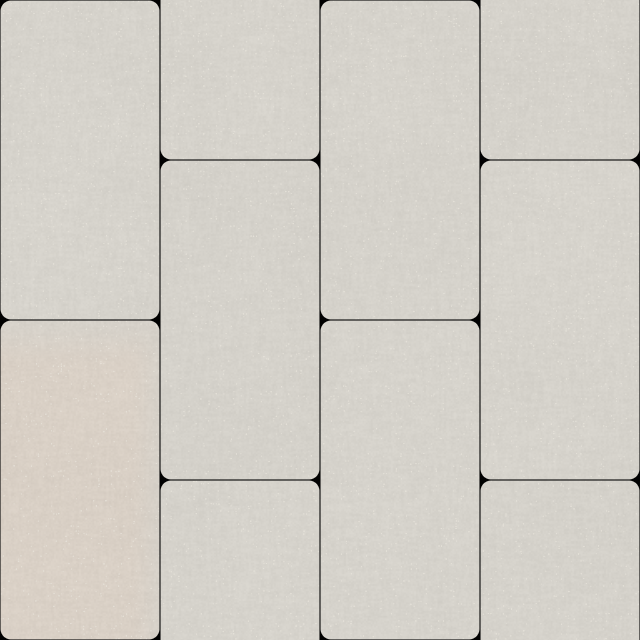
Write a WebGL 2 fragment shader that draws this pattern.

```glsl
#version 300 es
precision highp float;

uniform vec2 u_resolution;
out vec4 outColor;

const vec2 TILE_COUNT = vec2(4.0, 2.0);
const float CORNER_RADIUS = 0.0165;
const float HALF_GAP = 0.00085;

const vec3 STONE = vec3(0.836, 0.824, 0.796);
const vec3 WARM_STONE = vec3(0.852, 0.816, 0.775);
const vec3 FLECK = vec3(0.91, 0.895, 0.86);
const vec3 GAP = vec3(0.005);

float hash(vec2 p, float seed) {
    vec3 q = fract(vec3(p.xyx + seed * 17.3) * vec3(0.1031, 0.1030, 0.0973));
    q += dot(q, q.yzx + 33.33);
    return fract((q.x + q.y) * q.z);
}

// Value noise that wraps after a whole number of cells
float wrappedNoise(vec2 uv, vec2 cells, float seed) {
    vec2 p = uv * cells;
    vec2 cell = floor(p);
    vec2 f = fract(p);
    f = f * f * (3.0 - 2.0 * f);
    vec2 lo = mod(cell, cells);
    vec2 hi = mod(cell + 1.0, cells);
    float bottom = mix(hash(lo, seed), hash(vec2(hi.x, lo.y), seed), f.x);
    float top = mix(hash(vec2(lo.x, hi.y), seed), hash(hi, seed), f.x);
    return mix(bottom, top, f.y);
}

float roundedBox(vec2 p, vec2 halfSize, float radius) {
    vec2 q = abs(p) - halfSize + radius;
    return length(max(q, 0.0)) + min(max(q.x, q.y), 0.0) - radius;
}

// Sparse round flecks, one candidate per cell
float flecks(vec2 uv, float cells, float density, float seed) {
    vec2 p = uv * cells;
    vec2 cell = mod(floor(p), cells);
    vec2 center = 0.3 + 0.4 * vec2(hash(cell, seed), hash(cell, seed + 1.0));
    float present = step(1.0 - density, hash(cell, seed + 2.0));
    float dotMask = 1.0 - smoothstep(0.1, 0.5, length(fract(p) - center));
    return present * dotMask * mix(0.4, 1.0, hash(cell, seed + 3.0));
}

// Fine crossed threads plus grain, centered on zero
float weave(vec2 uv) {
    float vertical = wrappedNoise(uv, vec2(256.0, 48.0), 1.0) - 0.5;
    float horizontal = wrappedNoise(uv, vec2(48.0, 256.0), 2.0) - 0.5;
    float grain = wrappedNoise(uv, vec2(384.0), 3.0) - 0.5;
    return 0.014 * vertical + 0.014 * horizontal + 0.022 * grain;
}

// Warm tint that fades toward the upper and right edges of a tile
float warmth(vec2 local, vec2 tileId) {
    float chosen = 1.0 - step(0.5, tileId.x + tileId.y);
    float fade = smoothstep(1.0, 0.85, local.y) * smoothstep(1.05, 0.8, local.x);
    return chosen * mix(0.25, 1.0, fade);
}

vec3 stoneSurface(vec2 uv, vec2 local, vec2 tileId) {
    vec3 color = mix(STONE, WARM_STONE, warmth(local, tileId));
    color += 0.006 * (hash(tileId, 8.0) - 0.5);
    color += 0.008 * (wrappedNoise(uv, vec2(10.0), 4.0) - 0.5);
    color += weave(uv);
    return mix(color, FLECK, 0.8 * flecks(uv, 256.0, 0.06, 5.0));
}

void main() {
    vec2 uv = gl_FragCoord.xy / u_resolution;

    // Upright tiles, every other column shifted by half a tile
    vec2 grid = uv * TILE_COUNT;
    float column = floor(grid.x);
    grid.y += 0.5 * mod(column, 2.0);
    vec2 tileId = vec2(column, mod(floor(grid.y), TILE_COUNT.y));
    vec2 local = fract(grid);

    // Rounded tile outline over the dark gap
    vec2 tileSize = 1.0 / TILE_COUNT;
    float edge = roundedBox((local - 0.5) * tileSize, 0.5 * tileSize - HALF_GAP, CORNER_RADIUS);
    float gapMask = clamp(edge * min(u_resolution.x, u_resolution.y) + 0.5, 0.0, 1.0);

    vec3 color = mix(stoneSurface(uv, local, tileId), GAP, gapMask);
    outColor = vec4(color, 1.0);
}
```
